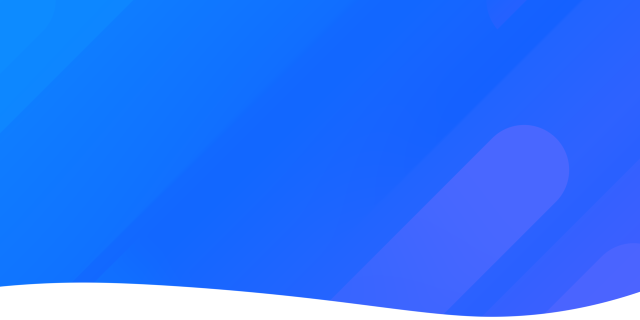
This background is drawn by a WebGL 1 fragment shader. Its source:

```glsl
precision highp float;
// Blue banner with diagonal translucent panels and rounded bars above a white wave.
// A colour ramp runs across the diagonal; panels fade away from crisp edges,
// bars are capsule distance functions, and the wave is a piecewise polynomial.
uniform vec2 u_resolution;

const vec3 AZURE  = vec3(0.05, 0.53, 1.0);
const vec3 BLUE   = vec3(0.07, 0.405, 1.0);
const vec3 VIOLET = vec3(0.25, 0.37, 1.0);
const vec3 SKY    = vec3(0.05, 0.56, 1.0);
const vec3 DEEP   = vec3(0.05, 0.37, 1.0);
const vec3 LILAC  = vec3(0.29, 0.405, 1.0);
const vec3 WHITE  = vec3(1.0);

// Antialiased coverage of the negative side of a distance.
float cover(float dist, float pixel) {
  return 1.0 - smoothstep(-0.7 * pixel, 0.7 * pixel, dist);
}

// Panel with a crisp edge, fading out towards lower diagonal values.
float panel(float diagonal, float edge, float fade, float pixel) {
  float dist = diagonal - edge;
  return cover(dist * 0.7071, pixel) * (1.0 - smoothstep(0.0, fade, -dist));
}

// Distance to an endless 45 degree bar with one round head; side = 1 heads up.
float barDistance(vec2 p, vec2 head, float radius, float side) {
  vec2 q = (p - head) * 0.7071;
  float along = max((q.x + q.y) * side, 0.0);
  return length(vec2(along, q.x - q.y)) - radius;
}

// Height of the wave: a skewed S between crest and trough, parabolic ends.
float waveHeight(float x) {
  float crest = 0.26;
  float trough = 1.536;
  float t = clamp((x - crest) / (trough - crest), 0.0, 1.0);
  float drop = t * t * (3.0 - 2.0 * t) - 3.6 * t * t * t * (1.0 - t) * (1.0 - t);
  float left = min(x - crest, 0.0);
  float right = max(x - trough, 0.0);
  return 0.117 - 0.107 * drop - 0.19 * left * left + 0.363 * right * right;
}

void main() {
  vec2 p = gl_FragCoord.xy / u_resolution * vec2(2.0, 1.0);
  float pixel = 1.0 / u_resolution.y;
  float across = p.x + 1.0 - p.y;
  float rise = p.x + p.y;

  // Base ramp from the upper left to the lower right
  vec3 color = mix(AZURE, BLUE, clamp(across / 1.2, 0.0, 1.0));
  color = mix(color, VIOLET, clamp((across - 1.3) / 1.6, 0.0, 1.0));

  // Light panels on the left, shaded folds on the right
  color = mix(color, SKY, 0.5 * panel(across, 0.417, 0.8, pixel));
  float lowFade = 1.0 - smoothstep(0.3, 1.8, rise);
  color = mix(color, SKY, 0.2 * (0.5 + 0.5 * lowFade) * panel(across, 1.107, 1.1, 0.02 * (1.0 - lowFade) + pixel));
  float highFade = smoothstep(1.2, 2.2, rise);
  color = mix(color, DEEP, 0.6 * highFade * panel(across, 1.82, 0.5, pixel + 0.006));
  color = mix(color, DEEP, 0.25 * panel(across, 2.495, 0.25, pixel));

  // Faint bars at the upper left, top and bottom
  float corner = cover(barDistance(p, vec2(0.034, 1.0), 0.14, 1.0), pixel);
  color = mix(color, SKY, 0.45 * corner);
  float hanging = cover(barDistance(p, vec2(1.66, 1.0), 0.14, -1.0), pixel);
  color = mix(color, VIOLET, 0.35 * hanging * panel(across, 1.646, 0.2, pixel));
  float low = cover(barDistance(p, vec2(0.607, 0.232), 0.14, 1.0), pixel);
  color = mix(color, AZURE, 0.25 * low * (1.0 - smoothstep(0.45, 0.75, rise)));

  // Main violet bar and its partner in the lower right corner
  float bar = cover(barDistance(p, vec2(1.638, 0.469), 0.1406, 1.0), pixel);
  color = mix(color, LILAC, bar * mix(0.5, 0.97, smoothstep(1.1, 2.0, rise)));
  float partner = cover(barDistance(p, vec2(1.98, 0.1), 0.14, 1.0), pixel);
  color = mix(color, LILAC + vec3(0.04, 0.0, 0.0), 0.6 * partner);

  // White wave
  color = mix(color, WHITE, cover(p.y - waveHeight(p.x), pixel));
  gl_FragColor = vec4(color, 1.0);
}
```
